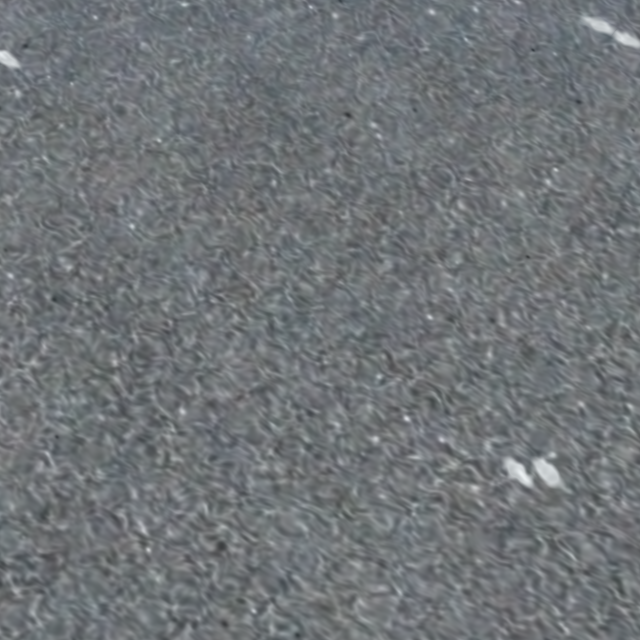
This texture is drawn by a Shadertoy shader. Its source:

```glsl
// Worn grey asphalt seen at a slant: slanted, stretched gradient noise forms the
// grains, which shrink and soften toward the far (upper) edge. Faint colour
// blotches, scattered chips and a few flakes of white paint lie on top.

#define GRAIN_DENSITY 76.0
#define GRAIN_STRETCH 1.8
#define GRAIN_ANGLE -0.64
#define GRAIN_CONTRAST 0.215
#define GRAIN_BEND 0.8
#define FAR_SHRINK 0.45
#define TINT_STRENGTH 0.034
#define CHIP_DENSITY 24.0
#define CHIP_CHANCE 0.14
#define ASPHALT vec3(0.434, 0.451, 0.462)
#define PAINT vec3(0.82, 0.84, 0.85)

// Integer hash: two values in 0..1 per lattice cell
vec2 hash2(vec2 cell, uint seed) {
    uvec2 v = uvec2(ivec2(cell) + 4096) * 1664525u + 1013904223u + seed * 747796405u;
    v.x += v.y * 1664525u;
    v.y += v.x * 1664525u;
    v ^= v >> 16u;
    v.x += v.y * 1664525u;
    v.y += v.x * 1664525u;
    v ^= v >> 16u;
    return vec2(v & 65535u) / 65535.0;
}

mat2 rotation(float angle) {
    float c = cos(angle), s = sin(angle);
    return mat2(c, -s, s, c);
}

float cornerSlope(vec2 cell, vec2 offset, uint seed) {
    float angle = 6.28319 * hash2(cell, seed).x;
    return dot(vec2(cos(angle), sin(angle)), offset);
}

float gradientNoise(vec2 p, uint seed) {
    vec2 i = floor(p), f = p - i;
    vec2 w = f * f * f * (f * (f * 6.0 - 15.0) + 10.0);
    vec2 e = vec2(1.0, 0.0);
    float low = mix(cornerSlope(i, f, seed), cornerSlope(i + e, f - e, seed), w.x);
    float high = mix(cornerSlope(i + e.yx, f - e.yx, seed),
                     cornerSlope(i + 1.0, f - 1.0, seed), w.x);
    return mix(low, high, w.y);
}

// Canvas to road plane: cells get smaller with height
vec2 roadPlane(vec2 p) {
    return vec2((p.x - 0.5) * (1.0 + FAR_SHRINK * p.y),
                p.y * (1.0 + 0.5 * FAR_SHRINK * p.y));
}

// Stretched layers at slightly different slants plus round grit, faint in places
float grains(vec2 road) {
    vec2 bend = vec2(gradientNoise(road * 22.0, 1u), gradientNoise(road * 22.0, 2u));
    vec2 q = road * GRAIN_DENSITY + bend * GRAIN_BEND;
    vec2 along = vec2(1.0 / GRAIN_STRETCH, 1.0);
    float clump = gradientNoise(rotation(GRAIN_ANGLE) * q * along * 0.55 + 9.1, 17u);
    float coarse = gradientNoise(rotation(GRAIN_ANGLE - 0.12) * q * along, 3u);
    float fine = gradientNoise(rotation(GRAIN_ANGLE + 0.18) * q * along * 1.5 + 17.3, 4u);
    float grit = gradientNoise(q * 0.9 + 5.7, 5u);
    float strength = 1.0 + 0.9 * gradientNoise(road * 28.0, 18u)
                         + 0.5 * gradientNoise(road * 9.0, 19u);
    float sum = strength * (0.74 * coarse + 0.55 * fine + 0.36 * grit) + 0.30 * clump;
    return sum + 0.25 * sum * sum;
}

// Slow red-blue and green-magenta drift
vec3 tint(vec2 road) {
    float warm = 0.5 * gradientNoise(road * 24.0, 6u) + 0.6 * gradientNoise(road * 10.0, 7u);
    float green = 0.6 * gradientNoise(road * 26.0, 8u) + 0.5 * gradientNoise(road * 8.0, 9u);
    return warm * vec3(0.7, 0.0, -0.8) + green * vec3(-0.5, 0.5, -0.2);
}

// Signed brightness of small scattered chips, mostly light
float chips(vec2 road) {
    vec2 q = road * CHIP_DENSITY, home = floor(q);
    float sum = 0.0;
    for (int k = 0; k < 9; k++) {
        vec2 cell = home + vec2(k % 3, k / 3) - 1.0;
        vec2 pick = hash2(cell, 10u), look = hash2(cell, 11u);
        vec2 d = rotation(GRAIN_ANGLE) * (q - cell - hash2(cell, 12u));
        d *= vec2(0.75, 1.1) / mix(0.08, 0.17, look.x);
        float level = pick.y < 0.10 ? -0.18 : mix(0.08, 0.34, look.y * look.y);
        sum += step(pick.x, CHIP_CHANCE) * level * exp(-dot(d, d));
    }
    return sum;
}

// Pairs of worn paint flakes; each spot holds centre, size and tilt
float paintFlakes(vec2 p) {
    const vec4 spots[3] = vec4[3](vec4(0.832, 0.262, 0.031, -0.75),
                                  vec4(0.958, 0.949, 0.029, -0.42),
                                  vec4(-0.010, 0.914, 0.027, -0.55));
    vec2 ragged = 0.005 * vec2(gradientNoise(p * 60.0, 13u), gradientNoise(p * 60.0, 14u));
    float cover = 0.0;
    for (int k = 0; k < 6; k++) {
        vec4 spot = spots[k / 2];
        float side = float(k % 2) * 2.0 - 1.0;
        vec2 shift = side * spot.z * vec2(0.75, -1.1 * (spot.w + 0.75));
        vec2 d = rotation(spot.w) * (p + ragged - spot.xy - shift);
        float flatness = mix(0.32, 0.45, smoothstep(0.4, 0.75, -spot.w));
        float edge = (length(d / vec2(1.0, flatness)) - spot.z) * flatness;
        cover = max(cover, 1.0 - smoothstep(-0.005, 0.003, edge));
    }
    return cover;
}

void mainImage(out vec4 fragColor, in vec2 fragCoord) {
    vec2 p = fragCoord / iResolution.xy;
    vec2 road = roadPlane(p);

    float contrast = GRAIN_CONTRAST * mix(1.1, 0.70, smoothstep(0.2, 1.0, p.y));
    float grain = grains(road);
    float patches = 0.045 * gradientNoise(road * 4.0, 15u)
                  + 0.050 * gradientNoise(road * 14.0, 16u);

    vec3 color = ASPHALT + contrast * grain + patches + chips(road);
    color += TINT_STRENGTH * tint(road);
    color += vec3(-0.012, -0.004, 0.008) * smoothstep(0.75, 1.0, p.y);
    color = mix(color, PAINT + 0.12 * grain, 0.95 * paintFlakes(p));
    fragColor = vec4(clamp(color, 0.0, 1.0), 1.0);
}
```
